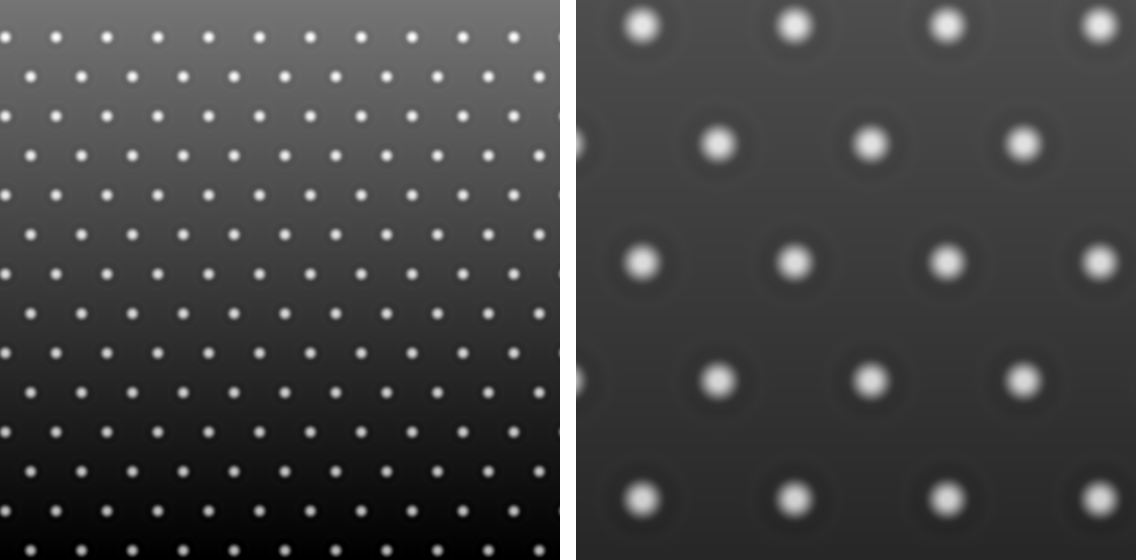
Left: the whole. Right: its middle third, enlarged.
Give the GLSL for this pattern, as a three.js fragment shader.

```glsl
// Soft glowing dots in staggered rows over a vertical grey-to-black gradient.
// Each point finds its nearest row and dot by rounding, then shades by distance;
// the dots dim towards the bottom and carry a very faint dark and light halo.

varying vec2 vUv;

const vec2 PITCH = vec2(0.09082, 0.07051);        // dot spacing across and down
const vec2 FIRST_DOT = vec2(0.0095, 0.9336);      // centre of the top left dot
const float LAST_ROW = 13.0;                      // rows are numbered from the top
const float CORE_RADIUS = 0.002;
const float EDGE_RADIUS = 0.0150;

// Distance to the nearest dot; odd rows shift by half a pitch.
float staggeredDotDistance(vec2 p, vec2 first, vec2 pitch, float lastRow) {
  float row = clamp(floor((first.y - p.y) / pitch.y + 0.5), 0.0, lastRow);
  float shift = 0.5 * mod(row, 2.0);
  float column = floor((p.x - first.x) / pitch.x - shift + 0.5);
  vec2 centre = first + vec2(column + shift, -row) * pitch;
  return length(p - centre);
}

// Blurred disc: full inside the core, fading to nothing at the edge.
float softDisc(float d, float core, float edge) {
  return 1.0 - smoothstep(core, edge, d);
}

// Gaussian ring around a given radius.
float softRing(float d, float radius, float width) {
  float t = (d - radius) / width;
  return exp(-t * t);
}

void main() {
  // Background and dot brightness both rise with height.
  float background = mix(-0.003, 0.458, vUv.y);
  float dotTone = mix(0.71, 1.0, vUv.y);

  float d = staggeredDotDistance(vUv, FIRST_DOT, PITCH, LAST_ROW);

  // Faint halo: a dark ring, then a lighter one.
  float halo = 0.006 * softRing(d, 0.0265, 0.0030)
             - 0.010 * softRing(d, 0.0185, 0.0035);

  float grey = mix(background + halo, dotTone, softDisc(d, CORE_RADIUS, EDGE_RADIUS));
  gl_FragColor = vec4(vec3(clamp(grey, 0.0, 1.0)), 1.0);
}
```
